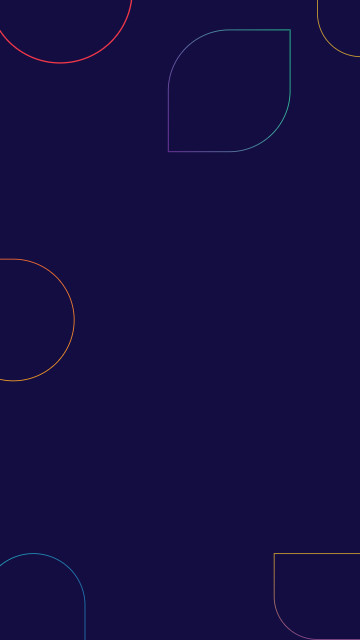
Write a WebGL 1 fragment shader that draws this background.

```glsl
precision highp float;

uniform vec2 u_resolution;

// Lengths are in canvas widths
const float THIN_LINE = 0.0024;
const float BOLD_LINE = 0.0036;

const vec3 NAVY   = vec3(0.073, 0.051, 0.260);
const vec3 RED    = vec3(0.960, 0.220, 0.280);
const vec3 ORANGE = vec3(0.950, 0.420, 0.200);
const vec3 AMBER  = vec3(0.950, 0.600, 0.150);
const vec3 GOLD   = vec3(0.800, 0.610, 0.200);
const vec3 PURPLE = vec3(0.480, 0.230, 0.660);
const vec3 MAUVE  = vec3(0.540, 0.290, 0.530);
const vec3 GREEN  = vec3(0.160, 0.820, 0.600);
const vec3 TEAL   = vec3(0.140, 0.650, 0.720);
const vec3 BLUE   = vec3(0.130, 0.450, 0.680);

const vec2 RIGHTWARD = vec2(1.0, 0.0);
const vec2 UPWARD    = vec2(0.0, 1.0);
const vec2 DIAGONAL  = vec2(0.75, 0.25);

// Signed distance; radii run top left, top right, bottom right, bottom left
float roundedBox(vec2 p, vec2 halfSize, vec4 radii) {
  vec2 side = p.y > 0.0 ? radii.xy : radii.wz;
  float radius = p.x > 0.0 ? side.y : side.x;
  vec2 q = abs(p) - halfSize + radius;
  return min(max(q.x, q.y), 0.0) + length(max(q, 0.0)) - radius;
}

// Share of the pixel covered by a line along the zero distance
float stroke(float dist, float width) {
  float d = dist * u_resolution.x;
  float h = 0.5 * width * u_resolution.x;
  return clamp(d + h + 0.5, 0.0, 1.0) - clamp(d - h + 0.5, 0.0, 1.0);
}

// Outlined box whose colour blends along an axis
void drawOutline(inout vec3 color, vec2 p, vec2 halfSize, vec4 radii,
                 vec3 startColor, vec3 endColor, vec2 axis) {
  float blend = clamp(0.5 + 0.5 * dot(p / halfSize, axis), 0.0, 1.0);
  float line = stroke(roundedBox(p, halfSize, radii), THIN_LINE);
  color = mix(color, mix(startColor, endColor, blend), line);
}

void main() {
  vec2 p = gl_FragCoord.xy / u_resolution.x;
  vec3 color = NAVY;

  // Top left circle
  float circle = length(p - vec2(0.1667, 1.8032)) - 0.2002;
  color = mix(color, RED, stroke(circle, BOLD_LINE));

  // Leaf
  drawOutline(color, p - vec2(0.6366, 1.5255), vec2(0.1692),
              vec4(0.1692, 0.0, 0.1692, 0.0), PURPLE, GREEN, DIAGONAL);

  // Top right corner
  drawOutline(color, p - vec2(1.0819, 1.8204), vec2(0.2),
              vec4(0.0, 0.0, 0.0, 0.1204), GOLD, GOLD, UPWARD);

  // Left drop
  drawOutline(color, p - vec2(0.037, 0.8889), vec2(0.169),
              vec4(0.0, 0.169, 0.169, 0.169), AMBER, ORANGE, UPWARD);

  // Bottom left arch
  drawOutline(color, p - vec2(0.0926, -0.06), vec2(0.1435, 0.3),
              vec4(0.1435, 0.1435, 0.0, 0.0), TEAL, BLUE, RIGHTWARD);

  // Bottom right panel
  drawOutline(color, p - vec2(0.9616, 0.1208), vec2(0.2, 0.1192),
              vec4(0.0, 0.0, 0.0, 0.119), MAUVE, GOLD, UPWARD);

  gl_FragColor = vec4(color, 1.0);
}
```
